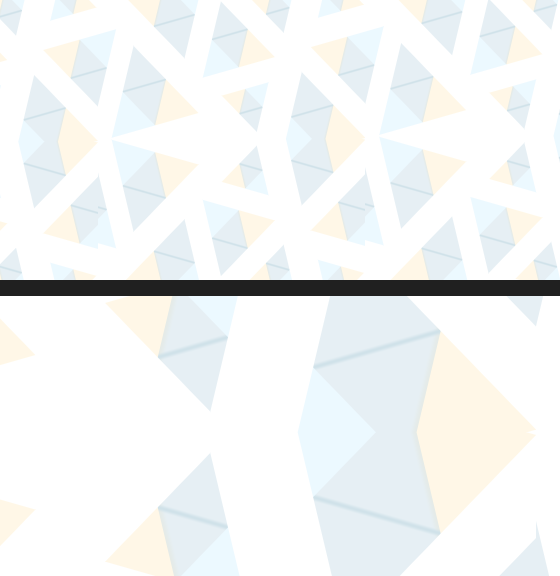
Top, the full canvas; bottom, a detail of the centre.
A Shadertoy shader for this pattern:

```glsl
// Pale faceted triangles scattered in a sideways-repeating tile, mirrored about a horizontal axis.

// Lengths are in canvas heights, with y pointing down from the top edge.
const float PERIOD = 0.9557;      // tile width
const float RISE = 0.0104;        // upward step from one tile to the next
const float AXIS = 0.506;         // mirror line of the first tile
const float SEAM = 0.349;         // where the mirror line steps
const float CREASE_WIDTH = 0.0045;
const float SHADE_WIDTH = 0.009;

const vec3 PAPER = vec3(1.0);
const vec3 MIST = vec3(0.902, 0.938, 0.957);
const vec3 ICE = vec3(0.925, 0.975, 1.0);
const vec3 CREAM = vec3(1.0, 0.97, 0.905);
const vec3 CREASE = vec3(0.815, 0.885, 0.915);
const vec3 SHADE = vec3(0.895, 0.915, 0.895);

// Edges from the mist corner to the cream and ice corners, at unit size.
const vec2 CREAM_EDGE = vec2(0.2318, 0.2396);
const vec2 ICE_EDGE = vec2(-0.0781, 0.3281);
const float ALTITUDE = 0.284;

// Mist corner and signed size; negative sizes point down.
const int COUNT = 8;
const vec3 TRIANGLES[COUNT] = vec3[COUNT](
    vec3(0.477, 0.164, 1.00),
    vec3(0.349, 0.380, -0.84),
    vec3(0.789, 0.005, 0.83),
    vec3(0.917, 0.471, -0.54),
    vec3(0.659, 0.208, -0.95),
    vec3(0.221, -0.100, 0.53),
    vec3(1.013, 0.117, -0.55),
    vec3(0.122, 0.268, 0.98));

float coverage(float d, float pixel) {
    return clamp(d / pixel + 0.5, 0.0, 1.0);
}

// Reflects the lower half upward about the stepped axis.
vec2 foldBelow(vec2 p) {
    float axis = AXIS - RISE * floor((p.x - SEAM) / PERIOD + 1.0);
    return vec2(p.x, axis - abs(p.y - axis));
}

// Blends one faceted triangle over the given colour.
vec3 paintTriangle(vec3 under, vec2 p, vec3 shape, float pixel) {
    vec2 uv = inverse(mat2(CREAM_EDGE, ICE_EDGE)) * (p - shape.xy) / shape.z;
    vec3 bary = vec3(uv, 1.0 - uv.x - uv.y);
    float scale = ALTITUDE * abs(shape.z);
    float inside = min(bary.x, min(bary.y, bary.z)) * scale;
    vec3 facet = (bary - 0.5) * scale;

    // Soft shade and crease along two sides of the middle facet
    vec3 color = mix(MIST, SHADE, 0.8 * smoothstep(-SHADE_WIDTH, 0.0, facet.x));
    float crease = 1.0 - smoothstep(0.0, CREASE_WIDTH + 0.5 * pixel, abs(facet.z));
    color = mix(color, CREASE, crease);

    // Coloured corner facets
    color = mix(color, CREAM, coverage(facet.x, pixel));
    color = mix(color, ICE, coverage(facet.y, pixel));
    return mix(under, color, coverage(inside, pixel));
}

void mainImage(out vec4 fragColor, in vec2 fragCoord) {
    float pixel = 1.0 / iResolution.y;
    vec2 p = fragCoord * pixel;
    p = foldBelow(vec2(p.x, 1.0 - p.y));

    // Triangles of this tile and those reaching in from the left
    float tile = floor(p.x / PERIOD);
    vec3 color = PAPER;
    for (int side = -1; side <= 0; side++) {
        float index = tile + float(side);
        vec2 local = p - index * vec2(PERIOD, -RISE);
        for (int i = 0; i < COUNT; i++) {
            color = paintTriangle(color, local, TRIANGLES[i], pixel);
        }
    }
    fragColor = vec4(color, 1.0);
}
```
